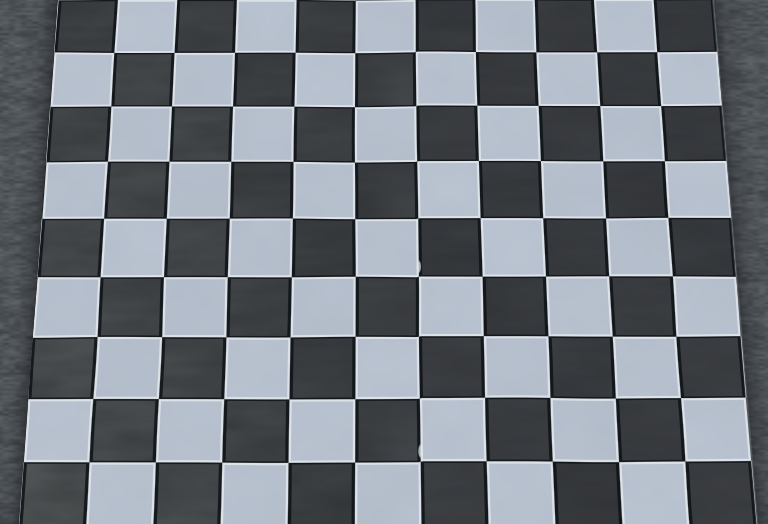
This pattern is drawn by a WebGL 1 fragment shader. Its source:

```glsl
precision highp float;
// Worn checkered mat in slight perspective, lying on grey carpet.
uniform vec2 u_resolution;

#define COLUMNS 11.0
#define ROW_SCALE 8.597                // rows per unit of depth
#define LEFT_EDGE vec2(0.0755, 0.0247) // mat's left side: top, bottom
#define MAT_WIDTH vec2(0.853, 0.961)   // mat's width: top, bottom
#define LIGHT_RIM vec2(0.036, 0.036)   // in cells
#define DARK_RIM vec2(0.050, 0.026)
#define LIGHT vec3(0.715, 0.750, 0.803)
#define WHITE vec3(0.88, 0.90, 0.92)
#define DARK vec3(0.215, 0.225, 0.240)
#define INK vec3(0.05, 0.07, 0.09)
#define CARPET vec3(0.315, 0.335, 0.355)
#define FOLD 6.0                       // column line with the crease

float hash(vec2 p) {
  return fract(sin(dot(p, vec2(127.1, 311.7))) * 43758.55);
}

float noise(vec2 p) {
  vec2 i = floor(p), f = fract(p);
  f = f * f * (3.0 - 2.0 * f);
  return mix(mix(hash(i), hash(i + vec2(1.0, 0.0)), f.x),
             mix(hash(i + vec2(0.0, 1.0)), hash(i + 1.0), f.x), f.y);
}

float fbm(vec2 p) {
  float sum = 0.0, gain = 0.5;
  for (int i = 0; i < 4; i++) {
    sum += gain * noise(p);
    p = p * 2.03 + 7.3;
    gain *= 0.5;
  }
  return sum;
}

// Strength of the border line inside a cell; d is the distance to its sides.
float rim(vec2 d, vec2 width, vec2 soft) {
  vec2 line = 1.0 - smoothstep(width - soft * 0.6, width + soft * 0.6, d);
  return max(line.x, line.y);
}

vec3 carpet(vec2 p, float gap) {
  float weave = noise(p * vec2(130.0, 230.0)) - 0.5;
  float tufts = fbm(p * vec2(45.0, 90.0)) - 0.47;
  float shadow = 1.0 - 0.38 * exp(-gap * 75.0);
  return (CARPET + 0.08 * weave + 0.11 * tufts) * shadow;
}

vec3 darkCell(vec2 uv, vec2 cell, vec2 p) {
  float smudge = fbm(uv * vec2(1.3, 2.6) + cell * 3.7) - 0.47;
  float streak = noise(vec2(uv.x * 1.5 + uv.y, uv.y * 9.0)) - 0.5;
  float glare = (1.0 - smoothstep(0.0, 0.6, p.x)) * (0.4 + 0.6 * (1.0 - p.y));
  float foldSheen = smoothstep(FOLD - 0.9, FOLD - 0.1, uv.x)
                  * step(uv.x, FOLD) * fract(uv.y);
  vec3 color = DARK + 0.02 * (hash(cell) - 0.5);
  color += vec3(0.075, 0.08, 0.07) * glare;
  return color + (0.07 * smudge + 0.02 * streak) * (0.5 + glare)
       + 0.05 * foldSheen * hash(cell + 4.0);
}

vec3 lightCell(vec2 uv, vec2 cell) {
  float stain = fbm(uv * 1.7 + 20.0) - 0.47;
  return LIGHT + 0.025 * stain + 0.018 * (hash(cell + 9.0) - 0.5);
}

void main() {
  vec2 p = gl_FragCoord.xy / u_resolution;
  float depth = 1.0 - p.y;
  float width = mix(MAT_WIDTH.x, MAT_WIDTH.y, depth);
  float left = mix(LEFT_EDGE.x, LEFT_EDGE.y, depth);

  // Perspective grid coordinates, counted from the mat's top left corner
  vec2 uv = vec2((p.x - left) / width * COLUMNS, ROW_SCALE * depth / width);
  vec2 pixel = vec2(COLUMNS / width,
                    ROW_SCALE * MAT_WIDTH.x / (width * width)) / u_resolution;
  vec2 soft = max(pixel, vec2(0.018));

  // Uneven print and a small step across the crease
  vec2 grid = uv + 0.022 * (vec2(noise(uv * 0.8), noise(uv * 0.8 + 31.0)) - 0.5);
  grid.y += 0.014 * smoothstep(FOLD - 0.04, FOLD + 0.04, uv.x);
  vec2 cell = floor(grid);
  vec2 side = 0.5 - abs(fract(grid) - 0.5);

  // Checker parity, blended across one pixel at every side
  float parity = mod(cell.x + cell.y, 2.0) * 2.0 - 1.0;
  vec2 ramp = clamp(side / (soft * 0.5), 0.0, 1.0);
  float isLight = 0.5 + 0.5 * parity * ramp.x * ramp.y;

  vec3 pale = mix(lightCell(uv, cell), WHITE, 0.9 * rim(side, LIGHT_RIM, soft));
  vec3 dusky = mix(darkCell(uv, cell, p), INK, 0.85 * rim(side, DARK_RIM, soft));
  vec3 mat = mix(dusky, pale, isLight);

  // Chipped paint beside the crease, low in every third row
  float chipRow = step(abs(mod(cell.y, 3.0) - 1.0), 0.1) * step(3.5, cell.y);
  vec2 chipOffset = (vec2(grid.x - FOLD, fract(grid.y) - 0.83)) / vec2(0.045, 0.13);
  float chip = chipRow * (1.0 - smoothstep(0.5, 1.0, length(chipOffset)));
  mat = mix(mat, WHITE, 0.75 * chip);

  // Mat over carpet, with a thin pale cut edge
  float gap = abs(uv.x - COLUMNS * 0.5) - COLUMNS * 0.5;
  float onMat = 1.0 - smoothstep(-0.5 * soft.x, 0.5 * soft.x, gap);
  float cutEdge = 1.0 - smoothstep(0.0, 0.03, abs(gap));
  vec3 color = mix(carpet(p, max(gap, 0.0) * width / COLUMNS), mat, onMat);
  color = mix(color, LIGHT, 0.3 * cutEdge * smoothstep(0.4, 0.6, p.x));
  gl_FragColor = vec4(color, 1.0);
}
```
